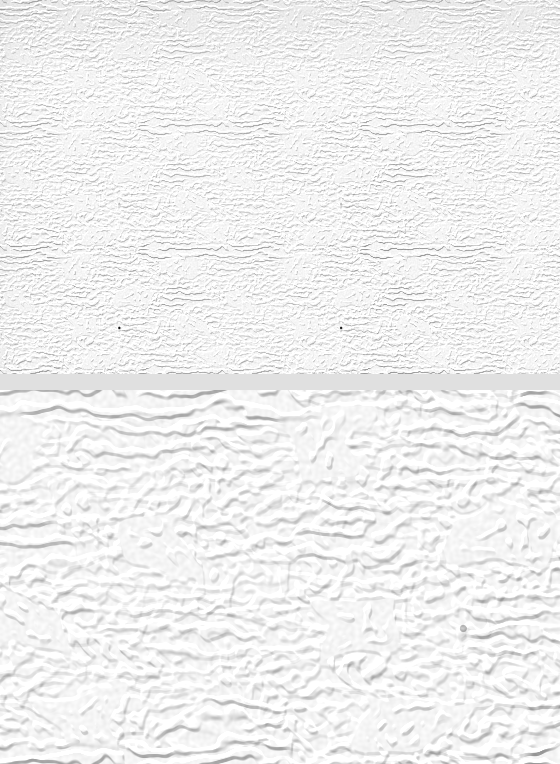
Top: the whole. Bottom: its middle third, enlarged.
Give the GLSL for this texture, as a Shadertoy shader.

```glsl
// White embossed wallpaper: a ragged patchwork of broken wavy threads, smooth
// plates and fine stippled ground. A tileable height field built on wrapped
// gradient noise repeats over the canvas and is lit from above by its slope.

const vec2  TILE         = vec2(0.593, 0.331);   // size of a repeat, canvas height = 1
const vec2  WEAVE        = vec2(4.0, 4.0);       // patches per repeat (even counts)
const float THREADS      = 20.0;                 // thread lines per repeat
const vec2  STIPPLE      = vec2(56.0, 34.0);     // stipple cells per repeat
const vec2  LIGHT_STEP   = vec2(-0.0012, 0.0030);
const float LIGHT_DEPTH  = 0.32;
const float GROUND_WEAVE = 0.28;                 // thread traces in the ground
const float RAGGED       = 0.75;                 // roughness of patch borders
const float GRAIN        = 0.055;
const vec3  PAPER        = vec3(0.962);
const vec3  SPECK_COLOR  = vec3(0.08);
const vec2  SPECK_POS    = vec2(0.538, 0.372);   // inside a repeat
const float SPECK_RADIUS = 0.0032;
const float TAU          = 6.2831853;

float hash(vec2 p)
{
    uvec2 q = uvec2(p) * uvec2(1597u, 3812u) + uvec2(7919u, 1013u);
    uint n = (q.x ^ (q.y * 2654u)) * 74779u;
    n = (n ^ (n >> 15)) * 73244u + 12345u;
    n = (n ^ (n >> 13)) * 26699u;
    return float((n >> 8) & 65535u) / 65536.0;
}

vec2 wrapCell(vec2 cell, vec2 count)
{
    return floor(mod(cell + 0.5, count));
}

// Contribution of one lattice corner with a random unit gradient
float cornerValue(vec2 cell, vec2 corner, vec2 f, vec2 count)
{
    float angle = TAU * hash(wrapCell(cell + corner, count));
    return dot(vec2(cos(angle), sin(angle)), f - corner);
}

// Gradient noise over t in 0..1, wrapping after the given number of cells
float gradientNoise(vec2 t, vec2 count)
{
    vec2 p = t * count, cell = floor(p), f = p - cell;
    vec2 u = f * f * f * (f * (f * 6.0 - 15.0) + 10.0);
    float low = mix(cornerValue(cell, vec2(0, 0), f, count),
                    cornerValue(cell, vec2(1, 0), f, count), u.x);
    float high = mix(cornerValue(cell, vec2(0, 1), f, count),
                     cornerValue(cell, vec2(1, 1), f, count), u.x);
    return mix(low, high, u.y);
}

// 1 inside a soft-edged box, 0 outside
float softBox(vec2 p, vec2 halfSize, vec2 softness)
{
    vec2 m = 1.0 - smoothstep(halfSize - softness, halfSize, abs(p));
    return m.x * m.y;
}

// Height of the embossing at tile coordinates t
float relief(vec2 t)
{
    vec2 warp = vec2(gradientNoise(t, vec2(9.0, 7.0)),
                     gradientNoise(t + 0.37, vec2(11.0, 8.0)));
    float fray = RAGGED * gradientNoise(t + 0.11, vec2(22.0, 17.0));

    // Wavy horizontal threads, broken into short runs
    float sway = 0.9 * gradientNoise(t, vec2(8.0, 9.0))
               + 0.55 * gradientNoise(t + 0.21, vec2(26.0, 18.0))
               + 0.22 * gradientNoise(t + 0.47, vec2(52.0, 30.0));
    float wave = sin(TAU * (t.y * THREADS + sway));
    float gaps = gradientNoise(t + 0.63, vec2(11.0, 22.0));
    float threads = smoothstep(0.0, 0.75, wave + 2.0 * gaps);

    // Stippled ground, stronger in some areas
    float bumps = gradientNoise(t + 0.03 * warp, STIPPLE);
    float stipple = mix(0.5, 0.95, smoothstep(-0.3, 0.3, warp.x))
                  * smoothstep(-0.05, 0.24, bumps);

    // Patchwork: thread bands of varied size alternate with plates
    vec2 patchPos = (t + 0.08 * warp) * WEAVE;
    float row = wrapCell(floor(patchPos.yy), WEAVE.yy).x;
    patchPos.x += 0.7 * hash(vec2(row, 31.0));
    vec2 id = wrapCell(floor(patchPos), WEAVE);
    vec2 f = fract(patchPos) - 0.5;
    float isBand = mod(id.x + id.y, 2.0);
    float variety = hash(id + 5.0);
    vec2 bandSize = mix(vec2(0.5, 0.32), vec2(0.42, 0.5), variety);
    float band = softBox(f, bandSize, vec2(0.25, 0.2));
    band = isBand * mix(0.5, 0.9, hash(id + 17.0)) * smoothstep(0.1, 0.6, band * (1.0 + fray));

    // One long band runs across the seam of each repeat
    vec2 seam = fract(t + 0.05 * warp - vec2(0.97, 0.99) + 0.5) - 0.5;
    float seamBand = softBox(seam, vec2(0.38, 0.08), vec2(0.1, 0.04));
    band = max(band, smoothstep(0.15, 0.7, seamBand * (1.0 + fray)));

    vec2 plateSize = mix(vec2(0.22, 0.46), vec2(0.43, 0.34), variety);
    float plate = softBox(f, plateSize, vec2(0.12, 0.16));
    plate = (1.0 - isBand) * smoothstep(0.2, 0.5, plate * (1.0 + fray));
    float pitArea = softBox(f, plateSize * 0.7, vec2(0.12));
    float smoothPlate = 0.35 + 0.55 * pitArea * smoothstep(0.1, 0.32, bumps);

    band = max(band, GROUND_WEAVE * (1.0 - plate));
    return mix(mix(stipple, smoothPlate, plate), threads, band);
}

void mainImage(out vec4 fragColor, in vec2 fragCoord)
{
    vec2 p = fragCoord / iResolution.y;
    vec2 t = p / TILE;

    // Slope toward the light; the embossing is softer near the top
    vec2 lightStep = 0.5 * LIGHT_STEP / TILE;
    float slope = relief(t + lightStep) - relief(t - lightStep);
    float wear = mix(1.0, 0.75, smoothstep(0.55, 1.0, p.y))
               * (1.0 + 0.3 * gradientNoise(p * 0.5, vec2(5.0)));
    vec3 color = PAPER - LIGHT_DEPTH * wear * slope;

    // Paper grain and uneven light at the top and left
    color += GRAIN * gradientNoise(p * 0.5, vec2(400.0));
    color -= 0.045 * smoothstep(0.75, 1.0, p.y) + 0.03 * exp(-p.x / 0.04);

    // Dark specks, fading from the bottom row of repeats upward
    float fade = max(0.0, 1.0 - 0.65 * floor(t.y));
    float dist = length((fract(t) - SPECK_POS) * TILE);
    float blur = 0.75 / iResolution.y;
    float speck = 1.0 - smoothstep(SPECK_RADIUS - blur, SPECK_RADIUS + blur, dist);
    color = mix(color, SPECK_COLOR, speck * fade);

    fragColor = vec4(clamp(color, 0.0, 1.0), 1.0);
}
```
